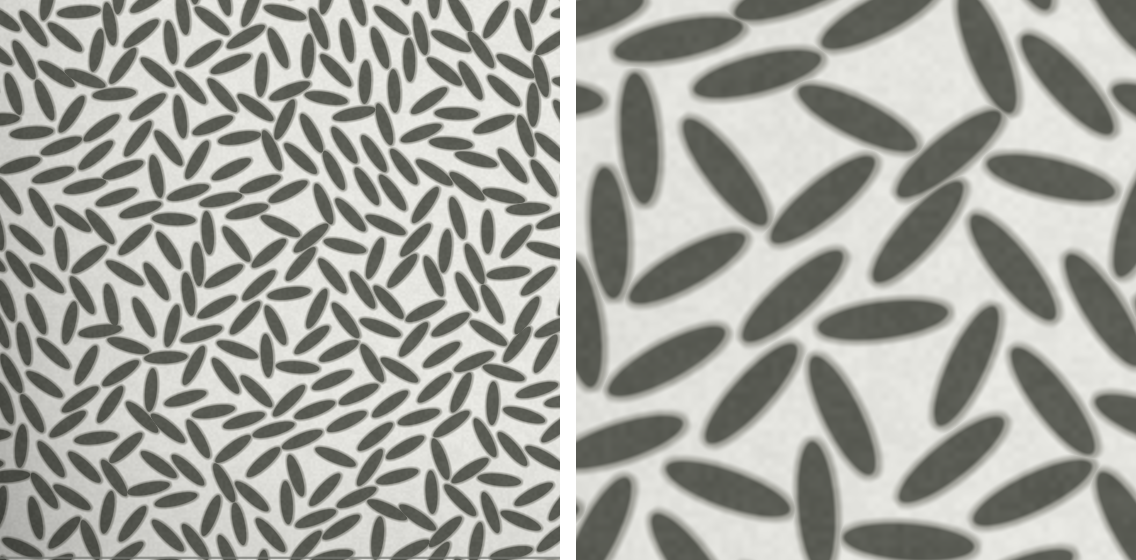
Left: the whole. Right: its middle third, enlarged.
Write a three.js fragment shader that draws this pattern.

```glsl
// Scattered dark rice-shaped grains with soft grey rims on pale cloth.
// A turned checkerboard holds the grains: even cells take a random pose, and
// odd cells try several poses and keep the one clearest of its neighbours.
varying vec2 vUv;

const float CELLS = 17.0;
const vec2 GRAIN = vec2(0.665, 0.186); // half length and half width, in cells

vec3 hash3(vec3 p) {
  p = fract(p * vec3(0.1031, 0.1030, 0.0973));
  p += dot(p, p.yxz + 33.33);
  return fract((p.xxy + p.yxx) * p.zyx);
}

float noise(vec2 p) {
  vec2 i = floor(p), f = fract(p);
  f = f * f * (3.0 - 2.0 * f);
  vec2 e = vec2(0.0, 1.0);
  return mix(
    mix(hash3(vec3(i, 7.0)).x, hash3(vec3(i + e.yx, 7.0)).x, f.x),
    mix(hash3(vec3(i + e.xy, 7.0)).x, hash3(vec3(i + e.yy, 7.0)).x, f.x), f.y);
}

// A pose is the centre (xy) and the cosine and sine of twice the angle (zw).
vec4 randomPose(vec2 cell, float attempt, float jitter) {
  vec3 h = hash3(vec3(cell + 60.0, attempt * 3.7 + 11.0));
  float turn = 6.28319 * h.z;
  return vec4(cell + 0.5 + (h.xy - 0.5) * jitter, cos(turn), sin(turn));
}

// Ellipse contact function: above 1 the two grains are apart.
float clearance(vec4 a, vec4 b) {
  vec2 r = b.xy - a.xy, axes = a.zw + b.zw, sq = GRAIN * GRAIN;
  float s = sq.x + sq.y, d = 0.5 * (sq.x - sq.y);
  float along = axes.x * (r.x * r.x - r.y * r.y) + 2.0 * axes.y * r.x * r.y;
  return 0.5 * (s * dot(r, r) - d * along) / (s * s - d * d * dot(axes, axes));
}

vec4 grainPose(vec2 cell) {
  if (mod(cell.x + cell.y, 2.0) < 0.5) return randomPose(cell, 0.0, 0.18);
  vec4 east = randomPose(cell + vec2(1.0, 0.0), 0.0, 0.18);
  vec4 west = randomPose(cell - vec2(1.0, 0.0), 0.0, 0.18);
  vec4 north = randomPose(cell + vec2(0.0, 1.0), 0.0, 0.18);
  vec4 south = randomPose(cell - vec2(0.0, 1.0), 0.0, 0.18);
  vec4 best = vec4(0.0);
  float bestGap = -1.0;
  for (int i = 1; i <= 24; i++) {
    vec4 pose = randomPose(cell, float(i), 0.26);
    float gap = min(min(clearance(pose, east), clearance(pose, west)),
                    min(clearance(pose, north), clearance(pose, south)));
    if (gap > bestGap) {
      bestGap = gap;
      best = pose;
    }
  }
  return best;
}

// Approximate signed distance to the grain outline, in cells.
float grainDistance(vec2 p, vec4 pose) {
  float a = 0.5 * atan(pose.w, pose.z);
  vec2 dir = vec2(cos(a), sin(a)), r = p - pose.xy;
  vec2 q = vec2(dot(r, dir), dot(r, vec2(-dir.y, dir.x)));
  float k = length(q / GRAIN);
  return k * (k - 1.0) / max(length(q / (GRAIN * GRAIN)), 0.001);
}

void main() {
  // Turned lattice; the four nearest cells cover every grain in reach
  vec2 p = mat2(0.940, 0.342, -0.342, 0.940) * vUv * CELLS;
  vec2 base = floor(p - 0.5);
  float d = 10.0, rim = 10.0;
  for (int j = 0; j < 2; j++) {
    for (int i = 0; i < 2; i++) {
      vec4 pose = grainPose(base + vec2(float(i), float(j)));
      d = min(d, grainDistance(p, pose));
      rim = min(rim, grainDistance(p - vec2(0.018, 0.004), pose));
    }
  }
  d /= CELLS;
  rim = min(d, rim / CELLS);

  // Cloth, soft grey rim, dark grain
  vec3 cloth = vec3(0.905, 0.905, 0.885);
  vec3 halo = vec3(0.65, 0.65, 0.62);
  vec3 ink = vec3(0.355, 0.362, 0.332);
  vec3 color = mix(halo, cloth, smoothstep(0.0002, 0.0048, rim));
  color = mix(ink, color, smoothstep(-0.0017, 0.0014, d));

  // Shade towards the lower left and a faint weave
  float shade = 1.0 - 0.24 * exp(-5.0 * vUv.x) * (1.0 - 0.65 * vUv.y);
  shade -= 0.05 * smoothstep(0.3, 0.0, vUv.y);
  color *= shade;
  color += 0.035 * (noise(vUv * 230.0) - 0.5) + 0.02 * (noise(vUv * 60.0) - 0.5);

  // Thin hem line along the bottom
  float hem = 1.0 - smoothstep(0.001, 0.003, abs(vUv.y - 0.004));
  color = mix(color, vec3(0.45, 0.46, 0.44), 0.7 * hem);
  gl_FragColor = vec4(color, 1.0);
}
```
